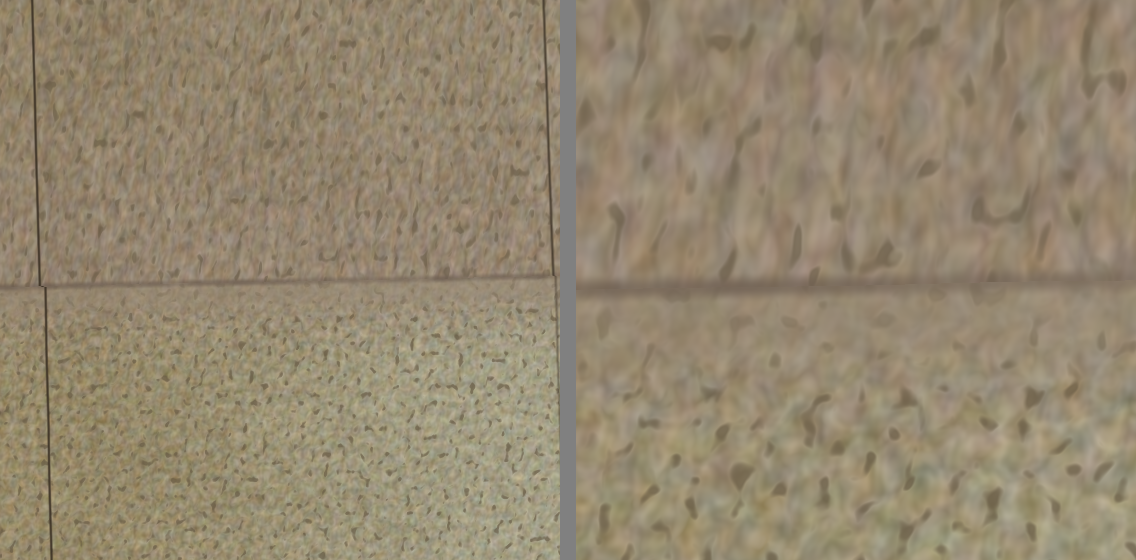
Left, the full canvas; right, a detail of the centre.
A WebGL 1 fragment shader for this texture:

```glsl
precision highp float;
// Worn speckled granite floor slabs with thin dark joints and a soft cross seam.

uniform vec2 u_resolution;

// Base tones at the corners of the floor, and the fleck colours
const vec3 TOP_LEFT = vec3(0.560, 0.500, 0.400);
const vec3 TOP_RIGHT = vec3(0.595, 0.540, 0.450);
const vec3 MIDDLE = vec3(0.590, 0.525, 0.450);
const vec3 LOW_LEFT = vec3(0.580, 0.530, 0.405);
const vec3 LOW_RIGHT = vec3(0.645, 0.625, 0.525);
const vec3 DARK_FLECK = vec3(0.385, 0.335, 0.250);
const vec3 PALE_FLECK = vec3(0.690, 0.645, 0.550);
const vec3 JOINT = vec3(0.235, 0.195, 0.145);
const vec3 SEAM = vec3(0.430, 0.370, 0.320);

// Joint layout: position at the cross seam and horizontal drift per unit height
const float SEAM_LEFT_Y = 0.487;
const float SEAM_SLOPE = 0.020;
const vec2 LEFT_UPPER = vec2(0.071, -0.027);
const vec2 LEFT_LOWER = vec2(0.081, -0.022);
const vec2 RIGHT_UPPER = vec2(0.988, -0.036);
const vec2 RIGHT_LOWER = vec2(0.992, -0.030);
const float JOINT_HALF_WIDTH = 0.0020;
const float SEAM_HALF_WIDTH = 0.0050;

// Grain cells per canvas: smeared above the seam, rounder below it
const vec2 UPPER_GRAIN = vec2(88.0, 46.0);
const vec2 LOWER_GRAIN = vec2(92.0, 78.0);
const float GRAIN_SLANT = 0.12;

float hash(vec2 p) {
  vec3 q = fract(p.xyx * 0.1031);
  q += dot(q, q.yzx + 33.33);
  return fract((q.x + q.y) * q.z);
}

float cornerDot(vec2 cell, vec2 offset) {
  float angle = 6.2832 * hash(cell);
  return dot(vec2(cos(angle), sin(angle)), offset);
}

// Gradient noise, roughly -0.7 to 0.7
float noise(vec2 p) {
  vec2 i = floor(p), f = fract(p);
  vec2 w = f * f * f * (f * (f * 6.0 - 15.0) + 10.0);
  vec2 e = vec2(1.0, 0.0);
  return mix(mix(cornerDot(i, f), cornerDot(i + e.xy, f - e.xy), w.x),
             mix(cornerDot(i + e.yx, f - e.yx), cornerDot(i + 1.0, f - 1.0), w.x), w.y);
}

float line(float dist, float halfWidth, float blur) {
  return 1.0 - smoothstep(halfWidth - blur, halfWidth + blur, abs(dist));
}

vec3 granite(vec3 base, vec2 uv, vec2 scale, vec2 slab, float contrast) {
  vec2 p = (uv + vec2(-GRAIN_SLANT * uv.y, 0.0)) * scale + slab * 37.0 + 200.0;
  p += 0.35 * vec2(noise(p * 0.6 + 11.0), noise(p * 0.6 + 47.0));
  float coarse = noise(p * 0.55 + 71.0);
  float grain = noise(p);
  float fine = noise(p * 1.9 + 23.0);
  float ochre = noise(p * 0.75 + 131.0);
  float cool = noise(p * 0.65 + 173.0);

  // Mottled tone with ochre and grey-green or mauve crystals
  vec3 color = base + contrast * (0.055 * coarse + 0.095 * grain + 0.065 * fine);
  color += contrast * ochre * vec3(0.020, 0.005, -0.065);
  color += contrast * cool * vec3(-0.035, 0.018, 0.010);

  // Scattered dark and pale flecks
  float dark = smoothstep(0.20, 0.50, noise(p * 0.85 + 307.0) + 0.25 * fine);
  float pale = smoothstep(0.22, 0.55, noise(p * 0.80 + 419.0) - 0.20 * fine);
  color = mix(color, DARK_FLECK, 0.62 * dark * contrast);
  return mix(color, PALE_FLECK, 0.42 * pale * contrast);
}

void main() {
  vec2 uv = gl_FragCoord.xy / u_resolution;
  float pixel = 1.0 / min(u_resolution.x, u_resolution.y);

  // Slab layout, with the joints stepping sideways at the seam
  float wobble = 0.0018 * noise(vec2(uv.x * 9.0, 3.5));
  float above = uv.y - SEAM_LEFT_Y - SEAM_SLOPE * uv.x - wobble;
  float upper = smoothstep(-pixel, pixel, above);
  vec2 leftJoint = mix(LEFT_LOWER, LEFT_UPPER, upper);
  vec2 rightJoint = mix(RIGHT_LOWER, RIGHT_UPPER, upper);
  float bend = 0.0010 * noise(vec2(uv.y * 7.0, 8.5));
  float left = uv.x - leftJoint.x - leftJoint.y * above - bend;
  float right = uv.x - rightJoint.x - rightJoint.y * above - bend;
  vec2 slab = vec2(step(0.0, left) + step(0.0, right), step(0.0, above));

  // Uneven light and worn patches
  vec3 topTone = mix(TOP_LEFT, TOP_RIGHT, uv.x);
  vec3 lowTone = mix(LOW_LEFT, LOW_RIGHT, smoothstep(0.05, 1.0, uv.x));
  float nearSeam = mix(smoothstep(-0.16, 0.0, above), 1.0 - smoothstep(0.0, 0.42, above), slab.y);
  vec3 base = mix(mix(lowTone, topTone, slab.y), MIDDLE, 0.75 * nearSeam);
  base += 0.022 * noise(uv * 5.0 + 17.0) + 0.022 * noise(uv * 14.0 + 61.0);
  base += 0.015 * (hash(slab + 5.0) - 0.5);

  // Grain fades where the lower slab is rubbed smooth beside the seam
  float rubbed = smoothstep(-0.075, -0.015, above) * (1.0 - slab.y);
  float contrast = mix(mix(1.05, 0.90, slab.y), 0.45, rubbed);
  vec3 color = granite(base, uv, mix(LOWER_GRAIN, UPPER_GRAIN, slab.y), slab, contrast);

  // Soft seam, then the sharper upright joints
  float seamWear = 0.55 + 0.45 * noise(vec2(uv.x * 24.0, 5.5));
  color = mix(color, SEAM, seamWear * line(above, SEAM_HALF_WIDTH, 0.0045));
  float blur = max(pixel, 0.0013);
  float rightWear = mix(0.45, 0.80, upper);
  color = mix(color, JOINT, 0.90 * line(left, JOINT_HALF_WIDTH, blur));
  color = mix(color, JOINT, rightWear * line(right, JOINT_HALF_WIDTH, blur * 1.3));

  gl_FragColor = vec4(clamp(color, 0.0, 1.0), 1.0);
}
```
